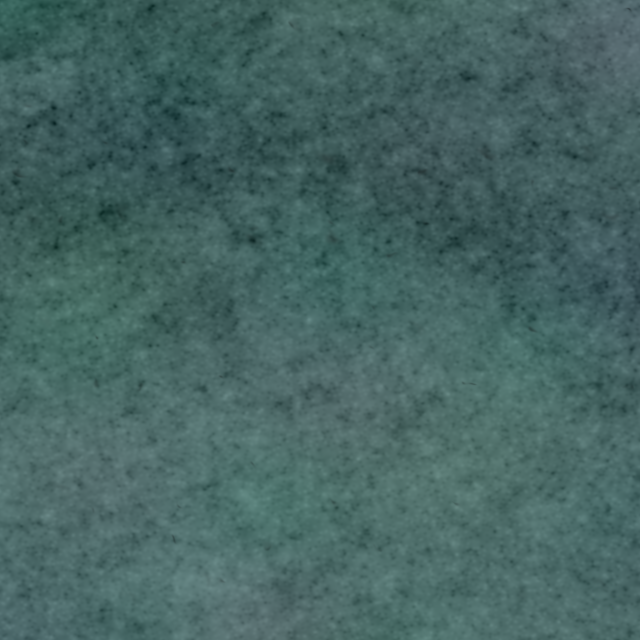
This texture is drawn by a WebGL 2 fragment shader. Its source:

```glsl
#version 300 es
precision highp float;

uniform vec2 u_resolution;
out vec4 fragColor;

const vec3 BASE_TEAL = vec3(0.271, 0.390, 0.381);
const vec3 SHADE_TINT = vec3(1.0, 1.06, 1.06);
const vec3 GREEN_DRIFT = vec3(-0.010, 0.004, -0.003);
const vec3 BLUE_DRIFT = vec3(0.002, -0.003, 0.008);

vec3 hash3(vec2 cell, float seed) {
    vec3 q = fract(vec3(cell.xyx + seed * 17.3) * vec3(0.1031, 0.1030, 0.0973));
    q += dot(q, q.yxz + 33.33);
    return fract((q.xxy + q.yzz) * q.zyx);
}

// Cellular noise: one soft blob of random sign per cell, deviation near 1
float blobNoise(vec2 p, float seed) {
    vec2 cell = floor(p);
    float sum = 0.0;
    for (int y = -1; y <= 1; y++) {
        for (int x = -1; x <= 1; x++) {
            vec2 id = cell + vec2(x, y);
            vec3 rnd = hash3(id, seed);
            vec2 d = id + rnd.xy - p;
            sum += (rnd.z * 2.0 - 1.0) * exp(-4.0 * dot(d, d));
        }
    }
    return sum * 2.7;
}

// Slow wandering offset from layered sines
vec2 drift(vec2 p) {
    return vec2(sin(p.y * 9.0 + 1.3) + 0.5 * sin(p.x * 17.0 + p.y * 11.0),
                sin(p.x * 8.0 + 0.6) + 0.5 * sin(p.x * 13.0 - p.y * 19.0));
}

float softSpot(vec2 p, vec2 centre, vec2 radius) {
    vec2 d = (p - centre) / radius;
    return exp(-dot(d, d));
}

// Broad light and dark zones
float washShade(vec2 p) {
    vec2 q = p + 0.025 * drift(p);
    float shade = mix(0.032, -0.002, smoothstep(0.30, 0.75, q.y));
    float band = (q.y - mix(0.76, 0.63, q.x)) / 0.15;
    shade -= 0.038 * exp(-band * band);
    shade -= 0.045 * softSpot(q, vec2(0.16, 1.0), vec2(0.32, 0.11));
    shade += 0.022 * softSpot(q, vec2(0.90, 0.96), vec2(0.22, 0.14));
    return shade;
}

float cloudShade(vec2 p) {
    vec2 q = p + 0.02 * drift(p * 1.7);
    return 0.010 * blobNoise(q * vec2(2.6, 3.6), 1.0)
         + 0.010 * blobNoise(q * vec2(6.0, 8.0), 2.0)
         + 0.008 * blobNoise(q * vec2(15.0, 18.0), 3.0);
}

// Fine mottling, a little wider than tall
float grainShade(vec2 p) {
    float grain = 0.013 * blobNoise(p * vec2(34.0, 42.0), 4.0)
                + 0.016 * blobNoise(p * vec2(76.0, 88.0), 5.0)
                + 0.014 * blobNoise(p * vec2(150.0, 172.0), 6.0);
    return grain - 6.0 * grain * abs(grain) * step(grain, 0.0) * -1.0;
}

// Ragged patch: x is the filled inside, y the rim
vec2 raggedPatch(vec2 p, vec2 centre, vec2 radius, float ragged) {
    float d = (length((p - centre) / radius) - 1.0) * min(radius.x, radius.y) + ragged;
    float rim = d / 0.006;
    return vec2(1.0 - smoothstep(-0.006, 0.006, d), exp(-rim * rim));
}

float stainShade(vec2 p) {
    float ragged = 0.006 * blobNoise(p * 26.0, 7.0) + 0.003 * blobNoise(p * 60.0, 8.0);
    vec2 pale = raggedPatch(p, vec2(0.05, 0.865), vec2(0.085, 0.045), ragged);
    vec2 leftBlot = raggedPatch(p, vec2(0.025, 0.93), vec2(0.028, 0.024), ragged);
    vec2 topBlot = raggedPatch(p, vec2(0.37, 0.97), vec2(0.026, 0.030), ragged);
    float broken = 0.5 + 0.5 * smoothstep(-0.8, 0.8, blobNoise(p * 19.0, 9.0));
    return 0.032 * pale.x - 0.045 * pale.y * broken
         - 0.035 * leftBlot.x - 0.022 * topBlot.x - 0.018 * topBlot.y * broken;
}

// Sparse slanted flecks, one at most per cell
float fleckMask(vec2 p, float count, float chance, vec2 size, float seed) {
    vec2 warped = p + 0.003 * vec2(blobNoise(p * 70.0, 10.0), blobNoise(p * 70.0, 11.0));
    vec2 cell = floor(warped * count);
    vec3 rnd = hash3(cell, seed);
    vec2 d = warped - (cell + 0.25 + 0.5 * rnd.xy) / count;
    float angle = -0.6 + 0.5 * (rnd.x - 0.5);
    vec2 along = vec2(cos(angle), sin(angle));
    vec2 local = vec2(dot(d, along), dot(d, vec2(-along.y, along.x)));
    float strength = 0.4 + 0.6 * rnd.y;
    return step(rnd.z, chance) * strength * softSpot(local, vec2(0.0), size);
}

void main() {
    vec2 p = gl_FragCoord.xy / u_resolution;

    float wash = washShade(p) + cloudShade(p);
    float shade = wash + grainShade(p) * (1.0 - 3.0 * wash) + stainShade(p);

    vec3 colour = BASE_TEAL + SHADE_TINT * shade;
    colour += GREEN_DRIFT * blobNoise(p * vec2(4.0, 5.0), 12.0);
    colour += BLUE_DRIFT * blobNoise(p * vec2(3.0, 4.0), 13.0);

    // Dark flecks, strongest in the shaded band
    float bandWeight = softSpot(p, vec2(0.62, 0.70), vec2(0.26, 0.12));
    float flecks = fleckMask(p, 7.0, 0.45, vec2(0.013, 0.006), 14.0) * (0.12 + 0.7 * bandWeight)
                 + fleckMask(p, 16.0, 0.14, vec2(0.005, 0.003), 15.0) * 0.35;
    colour *= 1.0 - min(flecks, 0.75);

    fragColor = vec4(clamp(colour, 0.0, 1.0), 1.0);
}
```
